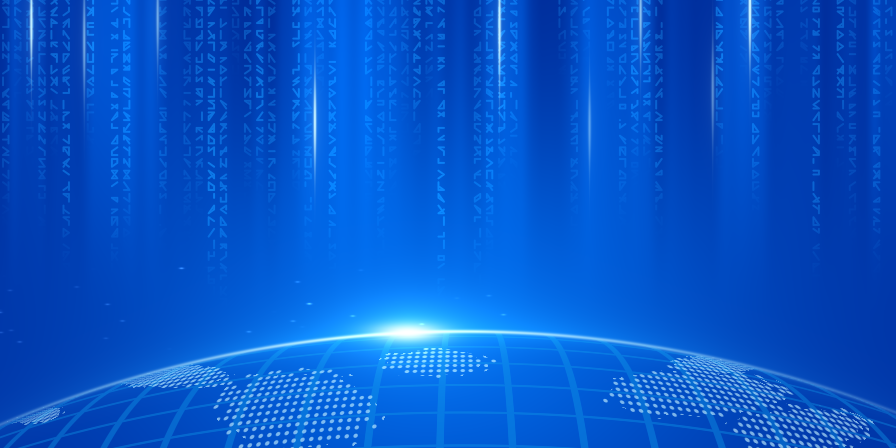
A Shadertoy shader for this background:

```glsl
#define DEEP_BLUE vec3(0.0, 0.19, 0.63)
#define BRIGHT_BLUE vec3(0.0, 0.42, 0.92)
#define ICE vec3(0.75, 0.93, 1.0)
#define GLOBE_CENTRE vec2(1.034, -2.41)
#define GLOBE_RADIUS 2.67
#define POLE_TILT 0.61
#define GRID_STEP 0.07
#define SUN vec2(0.911, 0.258)
#define GLYPH_CELL vec2(0.027, 0.026)
#define SPARKS 34

float hash(vec2 p) {
    vec3 q = fract(p.xyx * vec3(0.1031, 0.1030, 0.0973));
    q += dot(q, q.yzx + 33.33);
    return fract((q.x + q.y) * q.z);
}

float noise(float x) {
    float i = floor(x), f = fract(x);
    return mix(hash(vec2(i, 7.0)), hash(vec2(i + 1.0, 7.0)), f * f * (3.0 - 2.0 * f));
}

float segment(vec2 p, vec2 a, vec2 b) {
    vec2 ab = b - a;
    float t = clamp(dot(p - a, ab) / max(dot(ab, ab), 1e-6), 0.0, 1.0);
    return length(p - a - ab * t);
}

// Random strokes joining the nodes of a 2 by 3 lattice
float glyph(vec2 f, vec2 id, float px) {
    float d = 1.0;
    vec2 a = vec2(0.0);
    for (int i = 0; i < 5; i++) {
        vec2 seed = id + float(i) * vec2(17.0, 31.0);
        vec2 node = floor(vec2(hash(seed) * 2.0, hash(seed + 5.5) * 3.0));
        vec2 b = (vec2(0.25, 0.15) + node * vec2(0.45, 0.33)) * GLYPH_CELL;
        if (i > 0) d = min(d, segment(f * GLYPH_CELL, a, b));
        a = b;
    }
    return 1.0 - smoothstep(0.0008, 0.0013 + px, d);
}

// Falling columns of marks, each with its own length
float codeRain(vec2 p, float px) {
    vec2 g = p / GLYPH_CELL, id = floor(g);
    float end = mix(0.3, 0.85, hash(vec2(id.x, 3.0)));
    float shown = step(0.3, hash(vec2(id.x, 11.0)));
    float fade = smoothstep(end, end + 0.25, p.y) * mix(0.4, 1.0, hash(vec2(id.x, 19.0)));
    return glyph(fract(g), id, px) * shown * fade;
}

// Broad curtains of light: x, half width, strength
float curtains(vec2 p) {
    const vec3 bands[7] = vec3[7](
        vec3(0.06, 0.04, 0.3), vec3(0.27, 0.09, 0.55), vec3(0.78, 0.13, 0.65),
        vec3(1.13, 0.05, 0.4), vec3(1.36, 0.09, 0.45), vec3(1.66, 0.06, 0.55),
        vec3(1.98, 0.04, 0.4));
    float sum = 0.0;
    for (int i = 0; i < 7; i++) {
        float x = abs(p.x - bands[i].x) / bands[i].y;
        sum += bands[i].z * (1.0 - smoothstep(0.6, 1.25, x));
    }
    return (sum + 0.3 * (noise(p.x * 38.0) - 0.5)) * smoothstep(0.25, 0.95, p.y);
}

// Thin bright beams: x, height, half length, strength
float beams(vec2 p) {
    const vec4 rays[9] = vec4[9](
        vec4(0.070, 0.95, 0.11, 0.9), vec4(0.188, 0.91, 0.13, 0.5), vec4(0.352, 0.96, 0.10, 0.5),
        vec4(0.703, 0.73, 0.11, 0.9), vec4(1.115, 0.94, 0.13, 0.9), vec4(1.316, 0.72, 0.10, 0.4),
        vec4(1.430, 0.97, 0.11, 0.6), vec4(1.591, 0.80, 0.12, 0.4), vec4(1.674, 0.98, 0.12, 1.0));
    float sum = 0.0;
    for (int i = 0; i < 9; i++) {
        vec2 q = (p - rays[i].xy) / vec2(1.0, rays[i].z);
        float body = exp(-q.y * q.y);
        float width = 0.0012 + 0.002 * body;
        sum += rays[i].w * body * (exp(-q.x * q.x / (width * width)) + 0.2 * exp(-abs(q.x) / 0.012));
    }
    return sum;
}

// Land regions: centre and radii
float land(vec2 p) {
    const vec4 regions[7] = vec4[7](
        vec4(0.66, 0.08, 0.20, 0.11), vec4(0.38, 0.16, 0.16, 0.03), vec4(0.06, 0.08, 0.09, 0.03),
        vec4(1.55, 0.12, 0.23, 0.06), vec4(1.78, 0.04, 0.18, 0.06), vec4(0.97, 0.19, 0.14, 0.035),
        vec4(1.60, 0.185, 0.12, 0.025));
    float cover = -1.0;
    for (int i = 0; i < 7; i++)
        cover = max(cover, 1.0 - length((p - regions[i].xy) / regions[i].zw));
    return cover;
}

void mainImage(out vec4 fragColor, in vec2 fragCoord) {
    float px = 1.0 / iResolution.y;
    vec2 p = fragCoord * px;
    vec2 fromSun = p - SUN;

    // Backdrop, curtains and rain
    vec2 haze = (p - vec2(0.97, 0.28)) / vec2(0.68, 0.5);
    vec3 col = mix(DEEP_BLUE, BRIGHT_BLUE, exp(-dot(haze, haze)));
    col += curtains(p) * vec3(0.0, 0.22, 0.32);
    col += codeRain(p, px) * vec3(0.05, 0.20, 0.17);
    col = mix(col, ICE, min(beams(p), 1.0));

    // Globe surface coordinates
    vec2 c = p - GLOBE_CENTRE;
    float r = length(c), rim = r - GLOBE_RADIUS;
    vec3 n = vec3(c, sqrt(max(GLOBE_RADIUS * GLOBE_RADIUS - r * r, 0.0))) / GLOBE_RADIUS;
    float ct = cos(POLE_TILT), st = sin(POLE_TILT);
    float lon = atan(n.x, n.y * st + n.z * ct), lat = acos(n.y * ct - n.z * st);
    vec2 grid = vec2(lon, lat) / GRID_STEP + vec2(0.32, 0.0);
    vec2 w = fwidth(grid);
    float inside = 1.0 - smoothstep(-px, px, rim);

    // Grid lines and dotted land
    vec2 width = vec2(0.045, 0.02);
    vec2 lines = 1.0 - smoothstep(width, width + w, abs(fract(grid - 0.5) - 0.5));
    lines *= clamp(1.0 - 2.0 * w, 0.0, 1.0);
    col = mix(col, vec3(0.05, 0.58, 0.9), 0.45 * inside * max(lines.x, lines.y));
    vec2 cell = grid * vec2(8.0, 4.0), cw = w * vec2(8.0, 4.0);
    float blur = max(cw.x, cw.y);
    float dots = 1.0 - smoothstep(0.16, 0.2 + blur, length(fract(cell) - 0.5));
    dots *= step(0.3 * hash(floor(cell)), land(p)) * clamp(1.4 - blur, 0.0, 1.0);
    col = mix(col, ICE, 0.65 * inside * dots);

    // Rim light and atmosphere
    float along = exp(-abs(fromSun.x) * 1.7);
    col += vec3(0.08, 0.25, 0.2) * along * exp(-abs(rim) / (rim > 0.0 ? 0.05 : 0.025));
    col = mix(col, ICE, min(1.3 * along, 1.0) * exp(-pow(rim / 0.004, 2.0)));

    // Drifting sparks
    for (int i = 0; i < SPARKS; i++) {
        vec2 seed = vec2(float(i), 41.0);
        float spread = hash(seed);
        vec2 at = vec2(1.2 * spread * spread, 0.22 + 0.2 * hash(seed + 9.0));
        vec2 q = (p - at) / vec2(0.005, 0.002);
        col += ICE * 0.5 * pow(hash(seed + 23.0), 3.0) * exp(-dot(q, q)) * (1.0 - inside);
    }

    // Sunrise core and halo
    vec2 core = fromSun / vec2(0.075, 0.02);
    col += vec3(0.25, 0.4, 0.3) * exp(-length(fromSun / vec2(1.5, 0.8)) / 0.06);
    col = mix(col, vec3(1.0), exp(-dot(core, core)));
    fragColor = vec4(clamp(col, 0.0, 1.0), 1.0);
}
```
